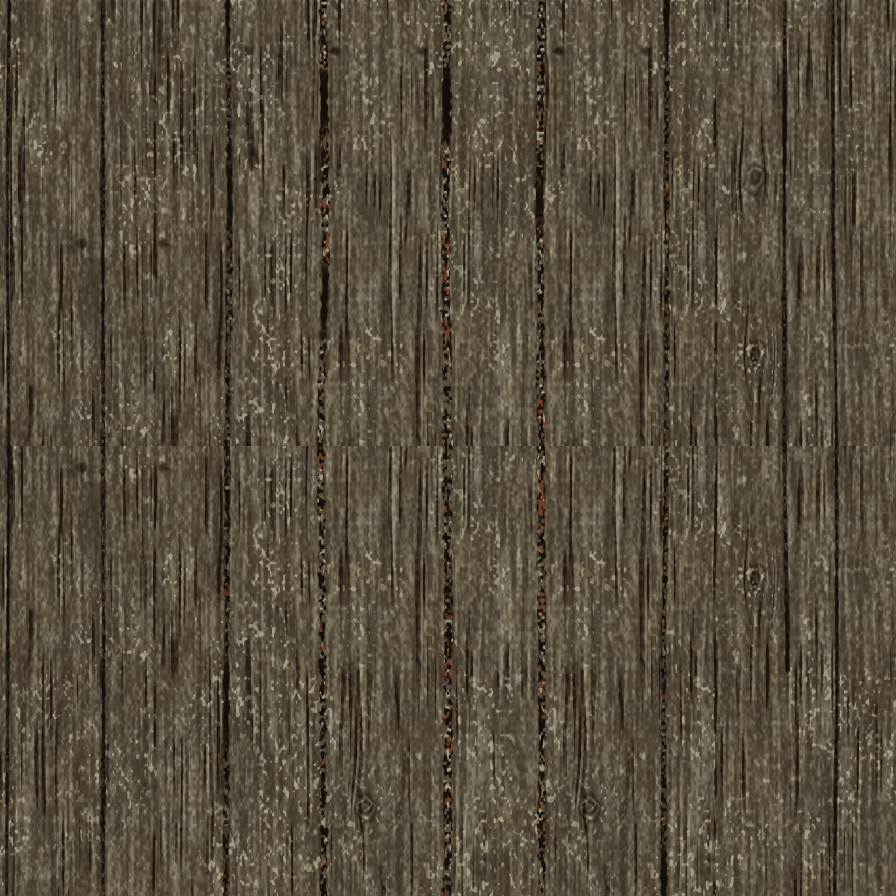
A three.js fragment shader for this texture:

```glsl
// Weathered vertical deck boards with rough grain, pale lichen flecks, knots and nails.
// Stretched value noise makes the grain; looped gaps hold dark voids and rusty debris.
// Part of the surface is cloned sideways and downwards, so knots and patches recur.
#define DARK vec3(0.13, 0.09, 0.06)
#define WOOD vec3(0.35, 0.31, 0.25)
#define PALE vec3(0.63, 0.61, 0.52)
#define RUST vec3(0.45, 0.24, 0.13)
#define VOID vec3(0.08, 0.06, 0.04)
#define GAPS 9.0
#define PITCH 0.1222
#define CLONE 0.25
#define SEAM 0.502
#define GRAIN 0.32
#define LICHEN 0.62
#define SPLITS 0.42

varying vec2 vUv;

float hash(vec2 p) {
  return fract(sin(dot(p, vec2(127.1, 311.7))) * 43758.5453);
}

float noise(vec2 p) {
  vec2 i = floor(p), f = fract(p);
  f = f * f * (3.0 - 2.0 * f);
  return mix(mix(hash(i), hash(i + vec2(1.0, 0.0)), f.x),
             mix(hash(i + vec2(0.0, 1.0)), hash(i + 1.0), f.x), f.y);
}

float fbm(vec2 p) {
  float sum = 0.0, amp = 0.53;
  for (int k = 0; k < 4; k++) {
    sum += amp * noise(p);
    p = p * 2.03 + 17.0;
    amp *= 0.5;
  }
  return sum;
}

// Alternating wide and narrow boards, with a slim one at the right
float gapX(float i) {
  return 0.010 + PITCH * i - 0.016 * mod(i, 2.0)
       + 0.027 * step(6.5, i) - 0.083 * step(7.5, i);
}

void main() {
  vec2 p = vUv;

  // Cloned surface coordinates
  vec2 q = p;
  q.x -= CLONE * step(0.606, p.x) * step(p.x, 0.798);
  q.y += CLONE * step(p.y, SEAM);

  // Knots bend the grain and carry faint rings
  vec2 g = q;
  float rings = 0.0, halo = 0.0;
  for (float k = 0.0; k < 3.0; k++) {
    vec2 c = mix(vec2(0.843, 0.80 - 0.195 * k), vec2(0.408, 0.348), step(1.5, k));
    vec2 d = q - c;
    float r = length(d * vec2(1.0, 0.8)) + 0.006 * (noise(q * 120.0) - 0.5);
    float bend = exp(-dot(d / vec2(0.016, 0.034), d / vec2(0.016, 0.034)));
    g.x -= 0.75 * bend * d.x;
    rings += (1.0 - smoothstep(0.008, 0.018, r)) * (0.2 * sin(r * 900.0) - 0.1);
    rings -= 0.2 * (1.0 - smoothstep(0.001, 0.006, r));
    halo += exp(-dot(d, d) / 0.0016) * (0.3 + 0.7 * step(1.5, k));
  }
  g.x += 0.006 * (fbm(q * vec2(6.0, 3.0)) - 0.5);

  // Grain: long fibres, short fibres and grit over faint stains
  float tone = 0.475;
  tone += 1.25 * GRAIN * (noise(g * vec2(330.0, 18.0)) - 0.5);
  tone += 0.35 * GRAIN * (noise(g * vec2(150.0, 9.0) + 9.0) - 0.5);
  tone += GRAIN * (noise(q * vec2(430.0, 210.0)) - 0.5);
  tone += 0.4 * GRAIN * (noise(q * vec2(230.0, 110.0) + 21.0) - 0.5);
  tone += 0.10 * (fbm(q * vec2(9.0, 6.0) + 3.0) - 0.5);
  tone = max(tone, 0.6 * tone + 0.15) + rings;

  // Crisp thin splits, each with a lit side
  vec2 s = g * vec2(340.0, 10.0) + 30.0;
  float where = smoothstep(0.35, 0.65, noise(q * vec2(70.0, 13.0) + 5.0));
  tone -= SPLITS * where * (1.0 - smoothstep(0.16, 0.36, noise(s)));
  tone += 0.35 * SPLITS * where * (1.0 - smoothstep(0.16, 0.36, noise(s - vec2(1.0, 0.0))));

  // Small lichen flecks, loosely gathered in patches
  float area = 0.25 + 0.65 * smoothstep(0.40, 0.72, fbm(q * vec2(20.0, 13.0) + 41.0)) + 0.4 * halo;
  float fleck = 0.5 * noise(q * vec2(230.0, 140.0) + 7.0) + 0.5 * noise(q * vec2(420.0, 270.0));
  tone += LICHEN * min(area, 1.1) * smoothstep(0.58, 0.80, fleck);

  // Nail heads
  for (float k = 0.0; k < 5.0; k++) {
    vec2 c = mix(vec2(0.277 + 0.097 * k, 0.943), vec2(0.091 * (k - 2.0), 0.728), step(2.5, k));
    tone -= 0.38 * (1.0 - smoothstep(0.002, 0.008, length(q - c)));
  }

  // Two hairline joints
  for (float k = 0.0; k < 2.0; k++) {
    float x = 0.173 + 0.625 * k + 0.003 * (noise(vec2(p.y * 9.0, k)) - 0.5);
    float line = 1.0 - smoothstep(0.0005, 0.0022, abs(p.x - x));
    tone -= 0.5 * line * smoothstep(0.2, 0.6, noise(vec2(p.y * 40.0, k + 4.0)));
  }

  // Gaps between boards: void, debris and board count
  float board = 0.0, open = 0.0, debris = 0.0;
  for (float i = 0.0; i < GAPS; i++) {
    float x = gapX(i) + 0.005 * (noise(vec2(p.y * 4.0, i * 7.0)) - 0.5);
    float fill = exp(-(i - 4.0) * (i - 4.0) / 5.0);
    float ragged = noise(p * vec2(250.0, 150.0) + i) - 0.5;
    float halfW = 0.0018 + 0.0026 * fill + (0.0012 + 0.0030 * fill) * ragged;
    halfW += 0.0012 * (noise(vec2(p.y * 14.0, i * 3.0)) - 0.5);
    float d = abs(p.x - x);
    float cut = 1.0 - step(6.5, i) * step(i, 7.5) * (1.0 - smoothstep(0.248, 0.252, p.y));
    float gap = cut * (1.0 - smoothstep(halfW - 0.0012, halfW + 0.0012, d));
    open = max(open, gap);
    debris += gap * (0.2 + fill) * smoothstep(0.15, 0.4, noise(vec2(p.y * 9.0, i + 20.0)));
    tone -= 0.05 * cut * exp(-d / 0.003);
    board += step(x, p.x);
  }
  tone += 0.03 * (hash(vec2(board, 2.0)) - 0.5);

  // Tone to colour, with a slight drift between warm and cool
  vec3 color = mix(DARK, WOOD, clamp(tone * 2.0, 0.0, 1.0));
  color = mix(color, PALE, clamp(tone * 2.0 - 1.0, 0.0, 1.0));
  color *= mix(vec3(1.03, 1.0, 0.95), vec3(0.97, 1.0, 1.04), fbm(q * 30.0 + 60.0));

  // Crumbs of rust, bark and pale grit lying in the gaps
  vec3 crumb = mix(RUST, WOOD, smoothstep(0.25, 0.5, noise(p * vec2(150.0, 60.0) + 13.0)));
  crumb = mix(crumb, PALE, smoothstep(0.55, 0.85, noise(p * 290.0 + 8.0)));
  float grit = smoothstep(0.28, 0.68, noise(p * vec2(400.0, 270.0) + 3.0));
  color = mix(color, mix(VOID, crumb, grit * min(debris, 1.0)), open);

  gl_FragColor = vec4(color, 1.0);
}
```
